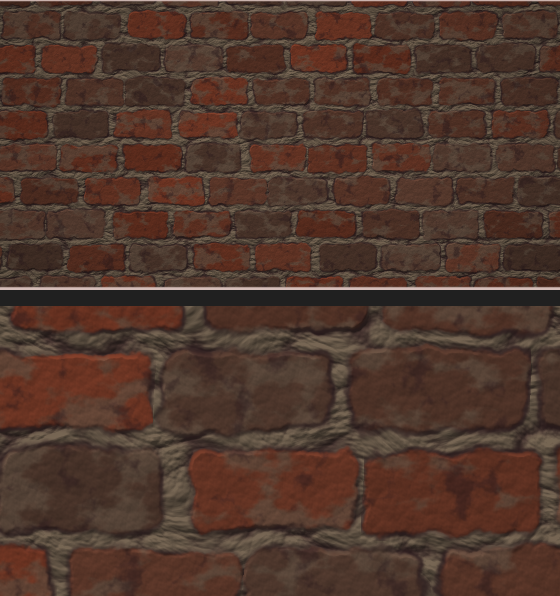
Top: the whole. Bottom: its middle third, enlarged.
A Shadertoy shader for this texture:

```glsl
// Weathered brick wall in dim light, with lumpy mortar and pale strips at top and bottom.

const float ROW_PITCH = 0.1143;           // in canvas heights
const float BRICK_PITCH = 0.2155;
const float FIRST_ROW_TOP = 0.0305;
const vec2 BRICK_HALF = vec2(0.0965, 0.0455);
const float CORNER = 0.016;
const float TOP_STRIP = 0.004;
const float BOTTOM_STRIP = 0.010;
const vec2 LIGHT_STEP = vec2(-0.0012, 0.0030);
const float ROW_SHIFT[10] = float[10](0.05, 0.49, 0.09, 0.50, 0.31,
                                      0.42, 0.78, 0.23, 0.55, 0.07);

const vec3 RED = vec3(0.370, 0.175, 0.115);
const vec3 BROWN = vec3(0.290, 0.205, 0.165);
const vec3 DUST = vec3(0.345, 0.285, 0.235);
const vec3 MORTAR = vec3(0.355, 0.305, 0.250);
const vec3 SHADOW = vec3(0.150, 0.090, 0.100);
const vec3 STRIP = vec3(0.830, 0.740, 0.720);

vec2 hash2(vec2 p) {
    vec3 q = fract(p.xyx * vec3(0.1031, 0.1030, 0.0973));
    q += dot(q, q.yzx + 33.33);
    return fract((q.xx + q.yz) * q.zy);
}

// Distance to the nearest scattered point
float cellular(vec2 p) {
    vec2 cell = floor(p), f = p - cell;
    float nearest = 2.0;
    for (int y = -1; y <= 1; y++)
        for (int x = -1; x <= 1; x++) {
            vec2 o = vec2(x, y);
            vec2 r = o + hash2(cell + o + 50.0) - f;
            nearest = min(nearest, dot(r, r));
        }
    return sqrt(nearest);
}

// Layered cellular noise, averaging about one half
float roughness(vec2 p) {
    float sum = 0.0, weight = 0.5;
    for (int i = 0; i < 4; i++) {
        sum += weight * cellular(p);
        p = mat2(1.6, 1.2, -1.2, 1.6) * p + 7.3;
        weight *= 0.5;
    }
    return sum * 1.07;
}

vec2 wobble(vec2 p) {
    return vec2(sin(p.y * 31.0 + 2.0 * sin(p.x * 13.0)),
                sin(p.x * 23.0 + 2.0 * sin(p.y * 17.0)));
}

// Signed distance to the brick (x), its column and row (yz)
vec3 brick(vec2 p) {
    vec2 q = p + 0.0022 * wobble(p);
    float down = (1.0 - q.y - FIRST_ROW_TOP) / ROW_PITCH + 1.0;
    float row = floor(down);
    float along = q.x / BRICK_PITCH - ROW_SHIFT[clamp(int(row), 0, 9)] + 0.5;
    vec2 id = vec2(floor(along), row);
    vec2 local = (vec2(along, down) - id - 0.5) * vec2(BRICK_PITCH, ROW_PITCH);
    vec2 jitter = hash2(id + 11.0) - 0.5;
    local -= jitter * vec2(0.012, 0.005);
    vec2 size = BRICK_HALF + (hash2(id + 31.0) - 0.5) * vec2(0.008, 0.004);
    vec2 e = abs(local) - size + CORNER;
    float d = length(max(e, 0.0)) + min(max(e.x, e.y), 0.0) - CORNER;
    d += (roughness(p * 20.0) - 0.48) * 0.020;
    return vec3(d, id);
}

// Smeared lumps, longer along the joints
float lumps(vec2 p) {
    return roughness((p + 0.008 * wobble(p * 1.7)) * vec2(17.0, 34.0));
}

float relief(vec2 p) {
    float face = smoothstep(0.003, -0.005, brick(p).x);
    float mortar = -0.030 * lumps(p);
    float grain = -0.006 * roughness(p * 42.0);
    return mix(mortar, grain - 0.006, face);
}

void mainImage(out vec4 fragColor, in vec2 fragCoord) {
    vec2 p = fragCoord / iResolution.y;
    float aspect = iResolution.x / iResolution.y;
    float pixel = 1.0 / iResolution.y;

    vec3 b = brick(p);
    float face = smoothstep(0.002, -0.002, b.x);
    vec2 tint = hash2(b.yz + 71.0);

    // Brick faces: own tint, dusty smears, dark stains
    vec3 brickColor = mix(BROWN, RED, smoothstep(0.1, 1.0, tint.x));
    brickColor *= 0.86 + 0.24 * hash2(b.yz + 5.0).y;
    float patches = roughness(p * vec2(13.0, 19.0) + tint * 9.0);
    float smear = smoothstep(0.45, 0.62, patches + (tint.y - 0.5) * 0.22);
    brickColor = mix(brickColor, DUST, 0.65 * smear);
    float stain = smoothstep(0.50, 0.70, roughness(p * 24.0 + 40.0));
    brickColor = mix(brickColor, SHADOW, 0.45 * stain);

    // Mortar: creases between the lumps
    float crease = smoothstep(0.42, 0.75, lumps(p));
    vec3 mortarColor = mix(MORTAR, SHADOW, 0.65 * crease);

    vec3 color = mix(mortarColor, brickColor, face);

    // Light from above, and broken shadow round each brick
    float slope = (relief(p) - relief(p + LIGHT_STEP)) / length(LIGHT_STEP);
    color *= 1.0 + 0.30 * clamp(slope, -1.3, 0.9);
    float rim = (b.x - 0.001) / 0.0035;
    float broken = smoothstep(0.30, 0.60, roughness(p * 9.0 + 20.0));
    color = mix(color, SHADOW, exp(-rim * rim) * (0.30 + 0.40 * broken));

    // Dimmer towards the sides and corners
    vec2 c = vec2(p.x / aspect, p.y) * 2.0 - 1.0;
    color *= 1.04 - 0.13 * dot(c * c, vec2(0.8, 0.5));

    // Pale strips along the top and bottom
    float edge = max(smoothstep(-pixel, pixel, p.y - 1.0 + TOP_STRIP),
                     smoothstep(-pixel, pixel, BOTTOM_STRIP - p.y));
    fragColor = vec4(mix(color, STRIP, edge), 1.0);
}
```
